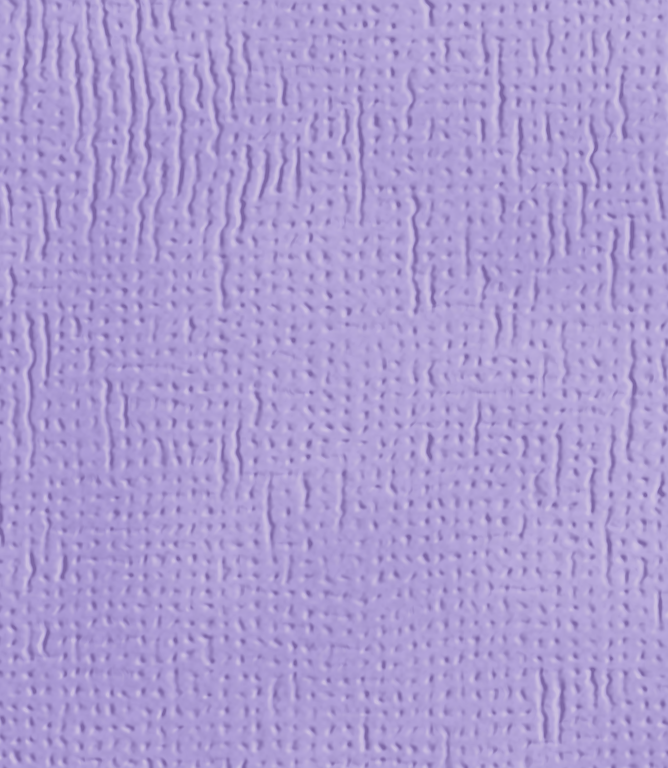
Write a WebGL 2 fragment shader that draws this texture.

```glsl
#version 300 es
precision highp float;
// Lilac embossed card: a woven grid of small bumps that merge into vertical
// ridges in places. A height field is built from jittered cells and noise,
// then lit from the lower left by a finite difference.

uniform vec2 u_resolution;
out vec4 outColor;

const float ROWS = 46.0; // weave cells along the canvas height

float hash(vec2 p) {
  return fract(sin(dot(p, vec2(127.1, 311.7))) * 43758.5453);
}

float noise(vec2 p) {
  vec2 i = floor(p), f = fract(p);
  f = f * f * (3.0 - 2.0 * f);
  return mix(mix(hash(i), hash(i + vec2(1, 0)), f.x),
             mix(hash(i + vec2(0, 1)), hash(i + vec2(1, 1)), f.x), f.y);
}

vec2 noise2(vec2 p) {
  return vec2(noise(p), noise(p + vec2(37.2, 71.9))) - 0.5;
}

// Height of the embossed weave; p is measured in cells.
float weave(vec2 p) {
  p += 0.9 * noise2(p * 0.13) + 0.38 * noise2(p * 1.1) + 0.22 * noise2(p * 2.7);
  vec2 cell = floor(p), f = p - cell - 0.5;

  // Each column decides along its length where bumps fuse into a ridge.
  float region = noise(p * 0.11 + 9.0) - 0.5;
  float run = noise(vec2(cell.x, p.y * 0.42 + 20.0));
  float fuse = smoothstep(0.62, 0.85, run + 0.5 * region + 0.35 * (p.y / ROWS - 0.55));

  float across = exp(-f.x * f.x / 0.036);
  float along = mix(exp(-f.y * f.y / 0.055), 0.95, fuse);
  float strength = 0.4 + 0.65 * noise(vec2(cell.x + 60.0, p.y * 0.9)) + 0.15 * fuse;

  // Faint horizontal threads join some rows.
  float thread = exp(-f.y * f.y / 0.05) * smoothstep(0.6, 0.9, noise(vec2(p.x * 0.4, cell.y + 90.0)));
  return max(across * along * strength, 0.3 * thread);
}

// Weave plus the fibrous tooth of the paper.
float relief(vec2 p) {
  return weave(p) + 0.16 * noise(p * 2.3 + 5.0) + 0.12 * noise(p * 4.6);
}

void main() {
  vec2 uv = gl_FragCoord.xy / u_resolution;
  vec2 p = gl_FragCoord.xy / u_resolution.y * ROWS;

  // Slope towards the light: positive is lit, negative is shaded.
  vec2 toward = vec2(0.13, 0.065);
  float slope = relief(p + toward) - relief(p - toward);

  // Base tone with slow drift and fine grain.
  vec3 color = vec3(0.688, 0.628, 0.842);
  color += vec3(0.024, 0.028, 0.012) * (uv.x - 0.5 + 0.3 * (uv.y - 0.5));
  color += vec3(0.045, 0.050, 0.025) * (noise(p * 0.16 + 3.0) - 0.5);
  color += 0.035 * (noise(p * 3.4 + 40.0) - 0.5);

  // Shaded flanks sink to deep violet, lit flanks rise to pale pinkish lilac.
  color = mix(color, vec3(0.47, 0.385, 0.635), clamp(-1.15 * slope - 0.02, 0.0, 0.9));
  color = mix(color, vec3(0.81, 0.765, 0.885), clamp(1.1 * slope - 0.02, 0.0, 0.85));
  outColor = vec4(color, 1.0);
}
```
